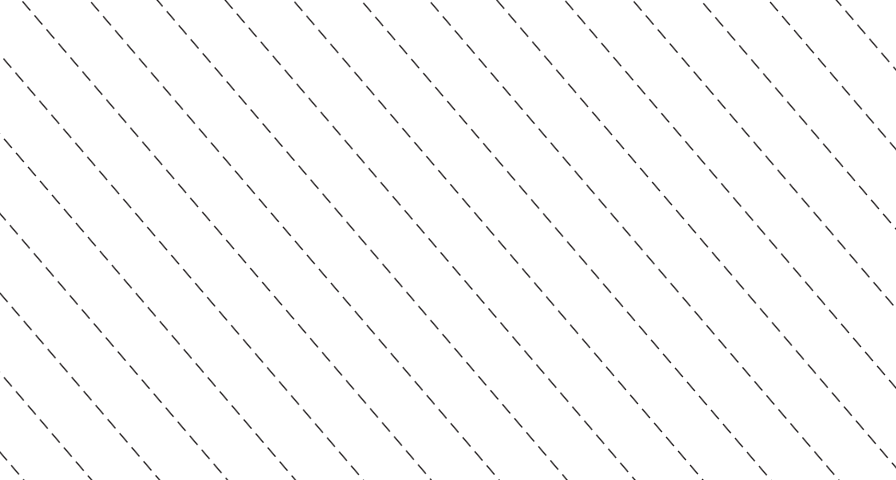
A Shadertoy shader for this pattern:

```glsl
// Lengths are fractions of the canvas width.
const vec3 PAPER = vec3(1.0);
const vec3 INK = vec3(0.137, 0.122, 0.125);
const float SLOPE_ANGLE = 0.864;     // descent to the right, radians
const float LINE_SPACING = 0.0758;   // measured along the top edge
const float FIRST_LINE = 0.0238;     // where line 0 meets the top edge
const float LINE_WIDTH = 0.0015;
const float DASH_PERIOD = 0.0206;
const float DASH_LENGTH = 0.0134;
const float PHASE_JITTER = 0.5;      // share of a dash period
const float FILTER_PIXELS = 1.2;     // smoothing footprint

float hash(float n) {
    n = fract(n * 0.1031 + 0.37);
    n *= n + 33.33;
    return fract(n * (n + n));
}

// Share of a filter footprint covered by a centred strip.
float stripCoverage(float offset, float width, float footprint) {
    float upper = min(offset + 0.5 * footprint, 0.5 * width);
    float lower = max(offset - 0.5 * footprint, -0.5 * width);
    return max(upper - lower, 0.0) / footprint;
}

void mainImage(out vec4 fragColor, in vec2 fragCoord) {
    // Measure down from the top edge.
    vec2 p = vec2(fragCoord.x, iResolution.y - fragCoord.y) / iResolution.x;
    float footprint = FILTER_PIXELS / iResolution.x;

    vec2 direction = vec2(cos(SLOPE_ANGLE), sin(SLOPE_ANGLE));
    vec2 normal = vec2(direction.y, -direction.x);

    // Nearest parallel line.
    float topCrossing = p.x - p.y * direction.x / direction.y;
    float lineId = round((topCrossing - FIRST_LINE) / LINE_SPACING);
    vec2 local = p - vec2(FIRST_LINE + lineId * LINE_SPACING, 0.0);
    float across = dot(local, normal);

    // Nearest dash, with a slightly different phase on every line.
    float phase = (hash(lineId + 17.0) - 0.5) * PHASE_JITTER * DASH_PERIOD;
    float along = dot(local, direction) - 0.5 * DASH_LENGTH - phase;
    along -= DASH_PERIOD * round(along / DASH_PERIOD);

    float ink = stripCoverage(across, LINE_WIDTH, footprint)
              * stripCoverage(along, DASH_LENGTH, footprint);
    fragColor = vec4(mix(PAPER, INK, ink), 1.0);
}
```
